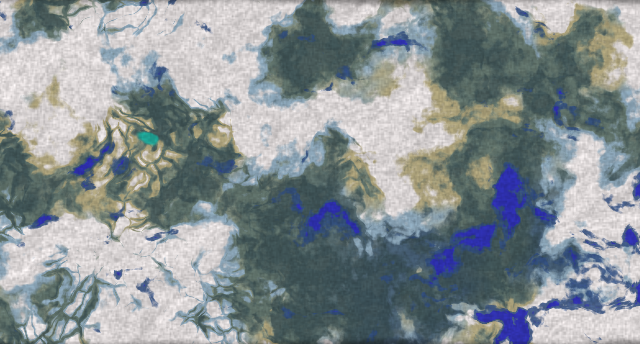
Give the GLSL for this texture, as a Shadertoy shader.

```glsl
// Crumpled cotton cloth, ice-dyed in grey-green, ochre, pale blue and ultramarine.

const vec3 CLOTH  = vec3(0.85, 0.83, 0.83);
const vec3 GREEN  = vec3(0.37, 0.44, 0.41);
const vec3 SAGE   = vec3(0.56, 0.59, 0.51);
const vec3 OCHRE  = vec3(0.66, 0.62, 0.47);
const vec3 SKY    = vec3(0.53, 0.63, 0.70);
const vec3 SLATE  = vec3(0.20, 0.28, 0.30);
const vec3 NAVY   = vec3(0.18, 0.29, 0.48);
const vec3 ULTRA  = vec3(0.17, 0.16, 0.70);
const vec3 TEAL   = vec3(0.10, 0.66, 0.60);

const float HALO_LEVEL = 0.43;   // dye amount where the pale fringe starts
const float CORE_LEVEL = 0.535;  // dye amount where the full colour starts
const float VEIN_CELLS = 8.0;    // crackle cells per canvas height
const float WEAVE_FREQ = 210.0;  // threads per canvas height
const float GRAIN      = 0.26;   // contrast of the weave

// Broad pools of dye: centre and radius, in canvas heights
const int POOL_COUNT = 10;
const vec3 POOLS[POOL_COUNT] = vec3[POOL_COUNT](
    vec3(0.46, 0.73, 0.17), vec3(0.26, 0.50, 0.16), vec3(0.60, 0.48, 0.13),
    vec3(0.83, 0.40, 0.19), vec3(1.40, 0.80, 0.20), vec3(1.70, 0.74, 0.20),
    vec3(1.44, 0.30, 0.22), vec3(1.10, 0.10, 0.20), vec3(0.94, 0.88, 0.12),
    vec3(0.12, 0.92, 0.10));

float hash(vec2 p) {
    vec3 q = fract(p.xyx * 0.1031);
    q += dot(q, q.yzx + 33.33);
    return fract((q.x + q.y) * q.z);
}

vec2 hash2(vec2 p) { return vec2(hash(p), hash(p + 57.3)); }

float noise(vec2 p) {
    vec2 i = floor(p), f = fract(p);
    f = f * f * (3.0 - 2.0 * f);
    return mix(mix(hash(i), hash(i + vec2(1, 0)), f.x),
               mix(hash(i + vec2(0, 1)), hash(i + vec2(1, 1)), f.x), f.y);
}

float fbm(vec2 p) {
    float sum = 0.0, amp = 0.5;
    for (int i = 0; i < 5; i++) {
        sum += amp * noise(p);
        p = mat2(1.6, 1.2, -1.2, 1.6) * p + 17.7;
        amp *= 0.5;
    }
    return sum / 0.97;
}

// Distance to the nearest border between random cells
float crackle(vec2 p) {
    vec2 cell = floor(p), f = fract(p), nearest = vec2(9.0);
    for (int k = 0; k < 9; k++) {
        vec2 g = vec2(k % 3 - 1, k / 3 - 1);
        vec2 r = g + hash2(cell + g) - f;
        if (dot(r, r) < dot(nearest, nearest)) nearest = r;
    }
    float edge = 9.0;
    for (int k = 0; k < 25; k++) {
        vec2 g = vec2(k % 5 - 2, k / 5 - 2);
        vec2 r = g + hash2(cell + g) - f, d = r - nearest;
        if (dot(d, d) > 1e-4) edge = min(edge, dot(0.5 * (r + nearest), normalize(d)));
    }
    return edge;
}

float pools(vec2 p) {
    float level = 0.0;
    for (int i = 0; i < POOL_COUNT; i++) {
        vec2 d = (p - POOLS[i].xy) / POOLS[i].z;
        level = max(level, exp(-dot(d, d)));
    }
    return level;
}

// Soft-edged veins along folds, fading in and out
float veins(vec2 p, vec2 warp) {
    float coarse = crackle(p * VEIN_CELLS + warp * 2.2);
    float fine = crackle(p * VEIN_CELLS * 2.1 + warp * 3.5 + 9.0);
    float v = max(1.0 - coarse / 0.17, 0.8 - fine / 0.22);
    float leftSide = 1.0 - smoothstep(0.55, 0.95, p.x);
    float patches = smoothstep(0.38, 0.62, noise(p * 5.0 + 31.0));
    return max(v, 0.0) * patches * mix(0.35, 1.0, leftSide);
}

void mainImage(out vec4 fragColor, in vec2 fragCoord) {
    vec2 p = fragCoord / iResolution.y;
    vec2 warp = vec2(fbm(p * 5.0), fbm(p * 5.0 + 40.0)) - 0.5;
    float detail = fbm(p * 14.0 + warp * 2.0);
    float mottle = fbm(p * 30.0 + 71.0);

    // Amount of dye: pools, ragged clouds and veins
    float dye = fbm(p * 3.2 + warp * 1.2 + 5.0) + 0.36 * (pools(p + warp * 0.3) - 0.42);
    dye += 0.42 * (detail - 0.5) + 0.18 * (mottle - 0.5) + 0.24 * veins(p, warp);

    // Cloth with diagonal creases, lit from one side
    vec2 c = mat2(0.8, -0.6, 0.6, 0.8) * p * vec2(7.0, 15.0) + warp * 3.0;
    float crease = fbm(c) - fbm(c + vec2(0.10, 0.16));
    vec3 color = CLOTH * (1.0 + 0.45 * crease);

    // Fringe, then core, then dark seams
    float lowerRight = smoothstep(0.75, 1.25, p.x) * (1.0 - smoothstep(0.35, 0.60, p.y));
    float centre = exp(-pow((p.x - 0.72) / 0.22, 2.0));
    float cool = fbm(p * 3.5 + 83.0) + 0.16 * lowerRight + 0.14 * centre;
    cool = smoothstep(0.48, 0.62, cool);
    color = mix(color, mix(OCHRE, SKY, cool), smoothstep(HALO_LEVEL, HALO_LEVEL + 0.09, dye));
    vec3 core = mix(GREEN, SAGE, smoothstep(0.50, 0.66, mottle) * 0.8);
    core = mix(core, mix(core, NAVY, 0.55), cool * lowerRight);
    color = mix(color, core, smoothstep(CORE_LEVEL, CORE_LEVEL + 0.08, dye));
    float seams = 1.0 - smoothstep(0.0, 0.09, abs(fbm(p * 11.0 + warp + 23.0) - 0.5));
    float dark = smoothstep(0.60, 0.80, dye + 0.10 * seams + 0.25 * (mottle - 0.5));
    color = mix(color, SLATE, 0.75 * dark);

    // Blue powder: navy blotches with brighter ultramarine hearts
    float powder = fbm(p * vec2(9.0, 12.0) + warp * 3.0 + 61.0) + 0.14 * lowerRight;
    powder += 0.25 * (mottle - 0.5);
    color = mix(color, NAVY, 0.85 * smoothstep(0.70, 0.77, powder));
    color = mix(color, ULTRA, 0.85 * smoothstep(0.79, 0.84, powder));
    float drop = length((p - vec2(0.425, 0.59) + warp * 0.08) * vec2(1.0, 1.6));
    color = mix(color, TEAL, 0.9 * (1.0 - smoothstep(0.020, 0.034, drop)));

    // Woven grain and shaded hems
    float weave = noise(p * WEAVE_FREQ * vec2(0.45, 1.0)) + noise(p * WEAVE_FREQ * vec2(1.0, 0.45) + 13.0);
    color *= 1.0 + GRAIN * 0.5 * (weave - 1.0);
    float hem = min(p.y, 1.0 - p.y) + 0.02 * (noise(vec2(p.x * 6.0, 2.0)) - 0.5);
    color *= mix(0.62, 1.0, smoothstep(-0.005, 0.022, hem));

    fragColor = vec4(clamp(color, 0.0, 1.0), 1.0);
}
```
